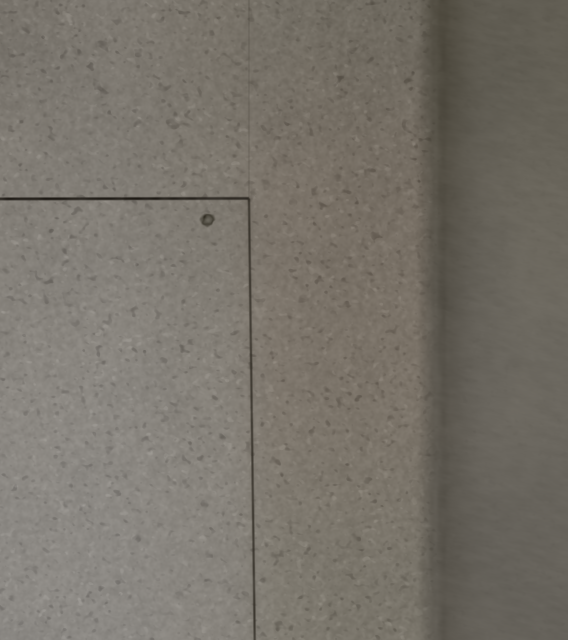
Give the GLSL for this texture, as a Shadertoy shader.

```glsl
// Speckled grey wall panels with two dark seams, a small screw head, and a
// rounded fold at the right that falls into a soft shadow. Smooth gradients
// give the light; turned layers of value noise give mottling, grain and flecks.
#define SEAM_TOP_X 0.389
#define SEAM_LOW_X 0.398
#define SEAM_Y 0.690
#define SCREW_POS vec2(0.324, 0.657)
#define SCREW_RADIUS 0.0105
#define FOLD_X 0.652
#define FLECK_SCALE 150.0
#define FLECK_DEPTH 0.075
#define GRAIN_DEPTH 0.060
#define MOTTLE_DEPTH 0.022

float hash(vec2 cell) {
    vec3 q = fract(vec3(cell.xyx) * vec3(0.1031, 0.1030, 0.0973));
    q += dot(q, q.yzx + 33.33);
    return fract((q.x + q.y) * q.z);
}

float valueNoise(vec2 p) {
    vec2 cell = floor(p), f = fract(p);
    f = f * f * (3.0 - 2.0 * f);
    return mix(mix(hash(cell), hash(cell + vec2(1, 0)), f.x),
               mix(hash(cell + vec2(0, 1)), hash(cell + vec2(1, 1)), f.x), f.y);
}

vec2 turn(vec2 p, float angle) {
    float c = cos(angle), s = sin(angle);
    return vec2(c * p.x - s * p.y, s * p.x + c * p.y);
}

// Two lattices at unlike angles hide the grid direction
float turnedNoise(vec2 p) {
    return 0.5 * (valueNoise(turn(p, 0.45)) + valueNoise(turn(p, 1.25) + 41.7));
}

float fbm(vec2 p) {
    float sum = 0.0, weight = 0.5;
    for (int i = 0; i < 3; i++) {
        sum += weight * valueNoise(p);
        p = mat2(1.6, 1.2, -1.2, 1.6) * p + 7.3;
        weight *= 0.5;
    }
    return sum / 0.875;
}

float bump(float x, float width) {
    return exp(-x * x / (width * width));
}

// Soft-edged line coverage from a distance to its centre
float line(float dist, float halfWidth, float soft) {
    return 1.0 - smoothstep(halfWidth - soft, halfWidth + soft, abs(dist));
}

// Broad light on the left sheet, the middle strip and the recessed right side
vec3 panelLight(vec2 p, float seamX) {
    float rise = smoothstep(0.0, 1.0, p.y);
    vec3 left = mix(vec3(0.545, 0.533, 0.514), vec3(0.492, 0.473, 0.442), rise);
    left -= vec3(0.018, 0.022, 0.030) * smoothstep(0.14, 0.39, p.x);
    left += 0.014 * bump(length(p - vec2(0.16, 0.42)), 0.30);
    left -= 0.025 * smoothstep(0.75, 1.0, p.y) * smoothstep(0.25, 0.0, p.x);

    vec3 strip = mix(vec3(0.480, 0.461, 0.420), vec3(0.438, 0.418, 0.378), rise);
    float warm = smoothstep(0.05, 0.45, p.y) * (1.0 - smoothstep(0.65, 1.05, p.y));
    strip += vec3(0.017, 0.005, 0.004) * warm;
    strip += vec3(0.022, 0.023, 0.025) * (1.0 - smoothstep(seamX, 0.56, p.x));

    vec3 recess = mix(vec3(0.400, 0.385, 0.356), vec3(0.374, 0.359, 0.320), smoothstep(0.35, 1.0, p.y));
    recess += vec3(0.030, 0.029, 0.024) * bump(p.y - 0.56, 0.32) * smoothstep(0.70, 0.84, p.x);

    vec3 color = mix(left, strip, smoothstep(seamX - 0.05, seamX + 0.05, p.x));
    return mix(color, recess, smoothstep(FOLD_X - 0.006, FOLD_X + 0.034, p.x));
}

// Rounded fold: a dark valley, a pale ridge line and worn vertical streaks
vec3 shadeFold(vec3 color, vec2 p) {
    float x = p.x - FOLD_X;
    float valley = bump(x - 0.036, x < 0.036 ? 0.024 : 0.042);
    color -= vec3(0.056, 0.058, 0.062) * valley * mix(0.75, 1.15, p.y);
    color -= 0.012 * bump(x - 0.009, 0.006);
    color += 0.012 * bump(x - 0.030, 0.004);
    color -= 0.010 * bump(x - 0.042, 0.005);
    float ridge = valueNoise(vec2(p.x * 150.0, p.y * 32.0)) - 0.5;
    return color + 0.022 * ridge * line(x - 0.030, 0.018, 0.014);
}

void mainImage(out vec4 fragColor, in vec2 fragCoord) {
    vec2 p = fragCoord / iResolution.y;
    float pixel = 1.0 / iResolution.y;
    float seamX = mix(SEAM_LOW_X, SEAM_TOP_X, clamp(p.y / SEAM_Y, 0.0, 1.0));
    float recessed = smoothstep(FOLD_X, FOLD_X + 0.04, p.x);
    vec3 color = shadeFold(panelLight(p, seamX), p);

    // Mottling and fine grain, drawn out along a slight fall in the recess
    float mottle = fbm(turn(p, 0.5) * 11.0) - 0.5;
    color += MOTTLE_DEPTH * mottle * vec3(1.1, 1.0, 0.9);
    float grain = turnedNoise(p * 155.0) + 0.5 * turnedNoise(p * 270.0) - 0.75;
    float streak = fbm(turn(p, 0.22) * vec2(48.0, 135.0) + 31.0) - 0.5;
    color += GRAIN_DEPTH * mix(grain, 0.50 * streak, recessed);

    // Small soft flecks, dark and pale, in patches of varying density
    vec2 fleckP = turn(p, 0.2) * FLECK_SCALE * vec2(0.9, 1.1);
    float density = mix(0.5, 1.3, valueNoise(turn(p, 0.6) * 28.0 + 3.0));
    float dark = smoothstep(0.62, 0.90, turnedNoise(fleckP));
    float pale = smoothstep(0.64, 0.92, turnedNoise(fleckP + 71.0));
    float fleckFade = density * mix(1.0, 0.12, recessed);
    color -= FLECK_DEPTH * vec3(1.0, 1.0, 0.96) * dark * fleckFade;
    color += 0.045 * pale * fleckFade;

    // Horizontal seam, ending at the corner
    float wear = 0.82 + 0.18 * valueNoise(p * vec2(70.0, 45.0));
    float fromSeam = p.y - SEAM_Y + 0.002 * (0.39 - p.x);
    float reach = 1.0 - smoothstep(seamX - pixel, seamX + pixel, p.x);
    float across = line(fromSeam, 0.0021, 0.0018) * reach * mix(1.0, 0.8, smoothstep(0.28, 0.39, p.x));
    color = mix(color, vec3(0.110, 0.095, 0.075), across * wear);

    // Vertical seam: clear below the corner, a hairline above it
    float below = 1.0 - smoothstep(SEAM_Y - pixel, SEAM_Y + pixel, p.y);
    float down = line(p.x - seamX, mix(0.0010, 0.0017, below), 0.0017);
    color = mix(color, vec3(0.205, 0.188, 0.158), down * mix(0.25, 0.85, below) * wear);
    color -= 0.022 * bump(p.x - seamX, 0.005) * below;

    // Screw head: uneven dark rim, grey centre and a small hollow
    vec2 s = (p - SCREW_POS) / SCREW_RADIUS;
    float r = length(s) + 0.45 * (valueNoise(s * 1.8 + 5.0) - 0.5);
    color = mix(color, vec3(0.320, 0.305, 0.265), 0.8 * (1.0 - smoothstep(0.6, 1.2, r)));
    color -= 0.085 * bump(r - 0.70, 0.25);
    color += 0.060 * bump(length(s - vec2(0.1, -0.1)), 0.35);
    color -= 0.090 * bump(length(s - vec2(-0.35, 0.35)), 0.30);
    fragColor = vec4(clamp(color, 0.0, 1.0), 1.0);
}
```
